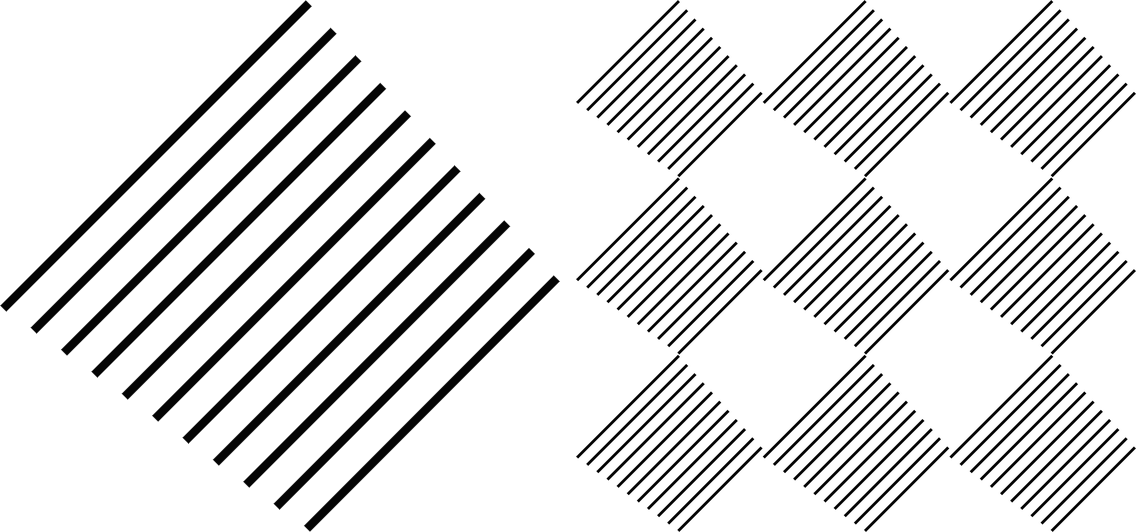
Left, the tile; right, the same tile 3 across and 3 down.
Write a Shadertoy shader that draws this pattern.

```glsl
// Eleven parallel black diagonal bars with square-cut ends on white.
// Both end points of each bar are interpolated from the first bar to the last,
// and each bar is an oriented box distance, wrapped so the tile is seamless.

const int   BAR_COUNT  = 11;
const vec2  TILE       = vec2(1.052, 1.0);      // tile size, in tile heights
const vec2  FIRST_LOW  = vec2(0.0062, 0.4199);  // upper left bar
const vec2  FIRST_HIGH = vec2(0.5801, 0.9938);
const vec2  LAST_LOW   = vec2(0.5767, 0.0062);  // lower right bar
const vec2  LAST_HIGH  = vec2(1.0459, 0.4767);
const float HALF_WIDTH = 0.0079;
const vec3  PAPER      = vec3(1.0);
const vec3  INK        = vec3(0.02);

// Shortest offset between two points on the repeating tile
vec2 wrapOffset(vec2 d) {
    return d - TILE * floor(d / TILE + 0.5);
}

// Signed distance to a square-ended bar running from a to b
float barDistance(vec2 p, vec2 a, vec2 b) {
    vec2 span = b - a;
    float len = length(span);
    vec2 dir = span / len;
    vec2 d = wrapOffset(p - 0.5 * (a + b));
    vec2 local = vec2(dot(d, dir), dot(d, vec2(-dir.y, dir.x)));
    vec2 q = abs(local) - vec2(0.5 * len, HALF_WIDTH);
    return length(max(q, 0.0)) + min(max(q.x, q.y), 0.0);
}

void mainImage(out vec4 fragColor, in vec2 fragCoord) {
    vec2 p = fragCoord / iResolution.xy * TILE;
    float pixel = 1.0 / iResolution.y;

    // Nearest bar
    float dist = 1.0;
    for (int i = 0; i < BAR_COUNT; i++) {
        float t = float(i) / float(BAR_COUNT - 1);
        vec2 low = mix(FIRST_LOW, LAST_LOW, t);
        vec2 high = mix(FIRST_HIGH, LAST_HIGH, t);
        dist = min(dist, barDistance(p, low, high));
    }

    // Antialiased ink over paper
    float ink = 1.0 - smoothstep(-0.7 * pixel, 0.7 * pixel, dist);
    fragColor = vec4(mix(PAPER, INK, ink), 1.0);
}
```
